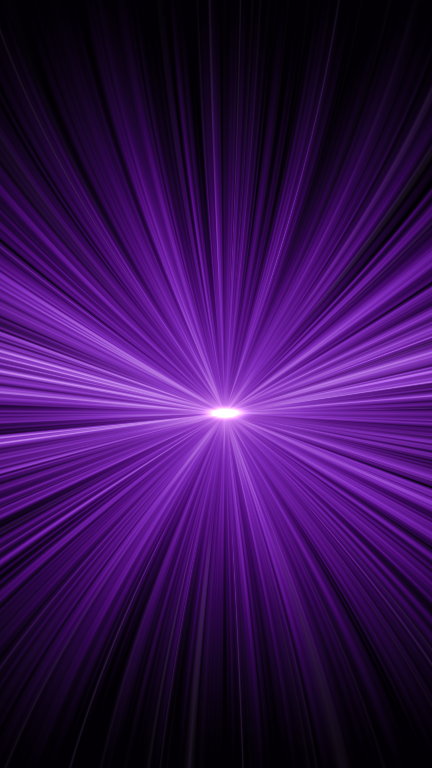
Reproduce this background procedurally as a WebGL 2 fragment shader.

```glsl
#version 300 es
precision highp float;
// Violet burst of fine curved light rays around a small white core on black.

#define CENTER vec2(0.293, 0.462)  // burst position, in canvas heights
#define BEND 0.95                  // how far rays curl toward the vertical
#define REACH_SIDE 0.58
#define REACH_UP 0.315
#define REACH_DOWN 0.265
#define BRIGHTNESS 0.68
#define CONTRAST 0.95
#define CORE_SIZE vec2(0.019, 0.0055)

uniform vec2 u_resolution;
out vec4 fragColor;

const float TAU = 6.2831853;

float hash(float n) {
    n = fract(n * 0.1031);
    n *= n + 33.33;
    n *= n + n;
    return fract(n);
}

// Periodic value noise around the circle; turn runs from 0 to 1.
float angularNoise(float turn, float count, float seed) {
    float x = turn * count;
    float cell = floor(x);
    float a = hash(mod(cell, count) + seed);
    float b = hash(mod(cell + 1.0, count) + seed);
    return mix(a, b, smoothstep(0.0, 1.0, x - cell));
}

// Fades a ray layer to its mean where its rays are thinner than a pixel.
float rays(float turn, float radius, float count, float seed) {
    float width = TAU * radius / count * u_resolution.y;
    float detail = smoothstep(0.4, 1.8, width);
    return mix(0.5, angularNoise(turn, count, seed), detail);
}

float gauss(float x) {
    return exp(-x * x);
}

// Light level to colour: black, plum, violet, lavender, white.
vec3 violetRamp(float level) {
    const vec3 tones[7] = vec3[7](
        vec3(0.01, 0.00, 0.02), vec3(0.10, 0.02, 0.17),
        vec3(0.18, 0.02, 0.30), vec3(0.31, 0.05, 0.48),
        vec3(0.49, 0.16, 0.73), vec3(0.77, 0.54, 0.92), vec3(1.0));
    const float stops[7] = float[7](0.04, 0.17, 0.29, 0.46, 0.73, 1.02, 1.35);
    vec3 color = tones[0];
    for (int i = 1; i < 7; i++) {
        float t = (level - stops[i - 1]) / (stops[i] - stops[i - 1]);
        color = mix(color, tones[i], clamp(t, 0.0, 1.0));
    }
    return color;
}

void main() {
    vec2 p = gl_FragCoord.xy / u_resolution.y;
    p.x += 0.5 * (0.5625 - u_resolution.x / u_resolution.y);
    p -= CENTER;
    float radius = length(p);

    // Straighten the curved rays before measuring their angle.
    vec2 q = vec2(p.x * (1.0 + BEND * p.y * p.y), p.y);
    float turn = atan(q.y, q.x + 1e-5) / TAU + 0.5;

    // Streaks from narrow beams to fine threads, stronger further out.
    float streak = 0.10 * (rays(turn, radius, 34.0, 17.0) - 0.5);
    float count = 110.0;
    float weight = 0.22;
    for (int i = 0; i < 4; i++) {
        streak += weight * (rays(turn, radius, count, 310.0 + 900.0 * float(i)) - 0.5);
        count = floor(count * 1.9);
        weight *= 1.15;
    }
    float strength = CONTRAST * mix(0.65, 1.3, smoothstep(0.03, 0.4, radius));
    streak = max(1.0 + 2.0 * strength * streak, 0.15);

    // Wide soft glow, longer to the sides and above than below.
    float reach = p.y > 0.0 ? REACH_UP : REACH_DOWN;
    float glow = BRIGHTNESS * gauss(p.x / REACH_SIDE) * gauss(p.y / reach);
    glow += 0.20 * exp(-radius * 14.0);

    // Pale side beams with a darker seam along the horizon.
    float slope = p.y / (abs(p.x) + 0.004);
    float veil = gauss((slope - 0.27) / 0.24) + 0.6 * gauss((slope + 0.20) / 0.20);
    veil *= smoothstep(0.01, 0.10, abs(p.x));
    float seam = gauss((p.y - 0.002) / 0.022) * smoothstep(0.08, 0.28, abs(p.x));
    glow *= (1.0 + 0.10 * veil) * (1.0 - 0.25 * seam);

    vec3 color = violetRamp(glow * streak);
    color += vec3(0.07, 0.09, 0.05) * veil * streak * glow;

    // Sparse pale hairlines that carry on into the dark.
    float hair = pow(rays(turn, radius, 520.0, 5000.0), 12.0);
    hair *= smoothstep(0.05, 0.25, radius) * exp(-radius * 2.2);
    color += vec3(0.24, 0.18, 0.28) * hair;

    // White-hot core with a flattened halo.
    float core = exp(-dot(p / CORE_SIZE, p / CORE_SIZE));
    float halo = exp(-length(p * vec2(1.0, 1.8)) * 32.0);
    color += vec3(0.40, 0.36, 0.25) * halo + vec3(core);

    fragColor = vec4(min(color, 1.0), 1.0);
}
```
